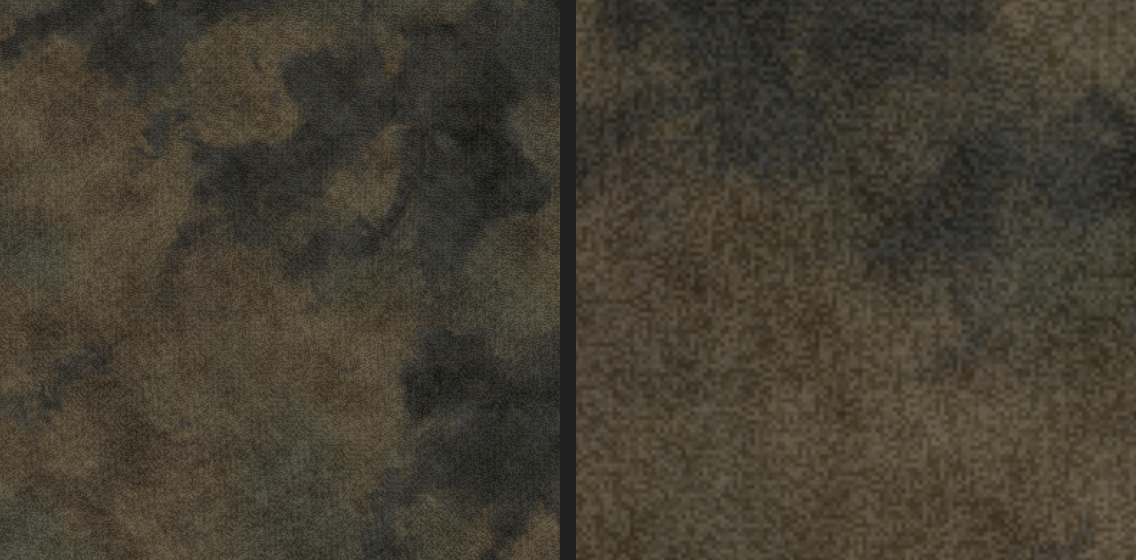
Left, the full canvas; right, a detail of the centre.
Write a WebGL 2 fragment shader that draws this texture.

```glsl
#version 300 es
precision highp float;
// Weathered olive-brown ground with charcoal blotches leaning along a diagonal.
// Layered value noise sets the tones, scattered feathery fans fray the blotches,
// and a fine grain covers everything.
uniform vec2 u_resolution;
out vec4 fragColor;

float hash(vec2 p) {
  return fract(sin(dot(p, vec2(127.1, 311.7))) * 43758.5453);
}

float valueNoise(vec2 p) {
  vec2 cell = floor(p), f = fract(p);
  f = f * f * (3.0 - 2.0 * f);
  float low = mix(hash(cell), hash(cell + vec2(1, 0)), f.x);
  float high = mix(hash(cell + vec2(0, 1)), hash(cell + vec2(1, 1)), f.x);
  return mix(low, high, f.y);
}

float fbm(vec2 p) {
  float sum = 0.0, weight = 0.5;
  for (int i = 0; i < 5; i++) {
    sum += weight * valueNoise(p);
    p = mat2(0.8, 0.6, -0.6, 0.8) * p * 2.03 + 17.3;
    weight *= 0.5;
  }
  return sum / 0.97;
}

// Streaks radiating from jittered centres, signed around zero
float featherFans(vec2 p) {
  vec2 home = floor(p);
  float streaks = 0.0;
  for (int y = -1; y <= 1; y++) {
    for (int x = -1; x <= 1; x++) {
      vec2 cell = home + vec2(x, y);
      vec2 d = p - cell - vec2(hash(cell + 3.1), hash(cell + 8.7));
      float r = length(d);
      vec2 ray = d / max(r, 0.001);
      float blade = valueNoise(ray * 5.0 + cell * 7.3 + r * 0.8) - 0.5;
      streaks += blade * smoothstep(0.0, 0.12, r) * (1.0 - smoothstep(0.2, 0.85, r));
    }
  }
  return streaks;
}

void main() {
  vec2 uv = gl_FragCoord.xy / u_resolution.y;
  vec2 warp = vec2(fbm(uv * 9.0 + 4.0), fbm(uv * 9.0 + 31.0)) - 0.5;
  float fans = featherFans(uv * 7.0 + warp * 0.7);

  // Ground: warm brown drifting into grey green, with rusty spots
  float drift = fbm(uv * 3.5 + 11.0) + 0.16 * (uv.x + uv.y - 1.0);
  vec3 color = mix(vec3(0.325, 0.285, 0.217), vec3(0.268, 0.263, 0.213),
                   smoothstep(0.36, 0.62, drift));
  float rust = smoothstep(0.52, 0.7, fbm(uv * 9.0 + 53.0));
  color = mix(color, vec3(0.245, 0.212, 0.172), rust * 0.6);

  // Mottling at middle and small sizes
  color += vec3(1.0, 0.95, 0.8) * 0.13 * (fbm(uv * 17.0 + 71.0) - 0.5);
  color += 0.045 * (valueNoise(uv * 95.0) - 0.5);

  // Charcoal blotches, stretched from lower left to upper right
  vec2 along = vec2(uv.x + uv.y, uv.y - uv.x) * 0.707;
  float field = fbm(along * vec2(3.6, 6.4) + warp * 0.9 + 23.0);
  field += 0.05 * (uv.x - 0.5) + 0.12 * fans;
  float blotch = smoothstep(0.5, 0.63, field);
  vec3 charcoal = vec3(0.193, 0.191, 0.175) + 0.08 * fans;
  charcoal += 0.12 * (fbm(uv * 24.0 + 91.0) - 0.5);
  charcoal -= 0.025 * smoothstep(0.6, 0.75, field);
  color = mix(color, charcoal, blotch * 0.93);

  // Fine grain with a slight colour shift
  float grain = valueNoise(uv * 390.0 + 5.0) - 0.5;
  float tint = valueNoise(uv * 260.0 + 40.0) - 0.5;
  color += grain * 0.14 * mix(1.0, 0.8, blotch);
  color += tint * vec3(0.02, 0.0, -0.02);
  fragColor = vec4(clamp(color, 0.0, 1.0), 1.0);
}
```
